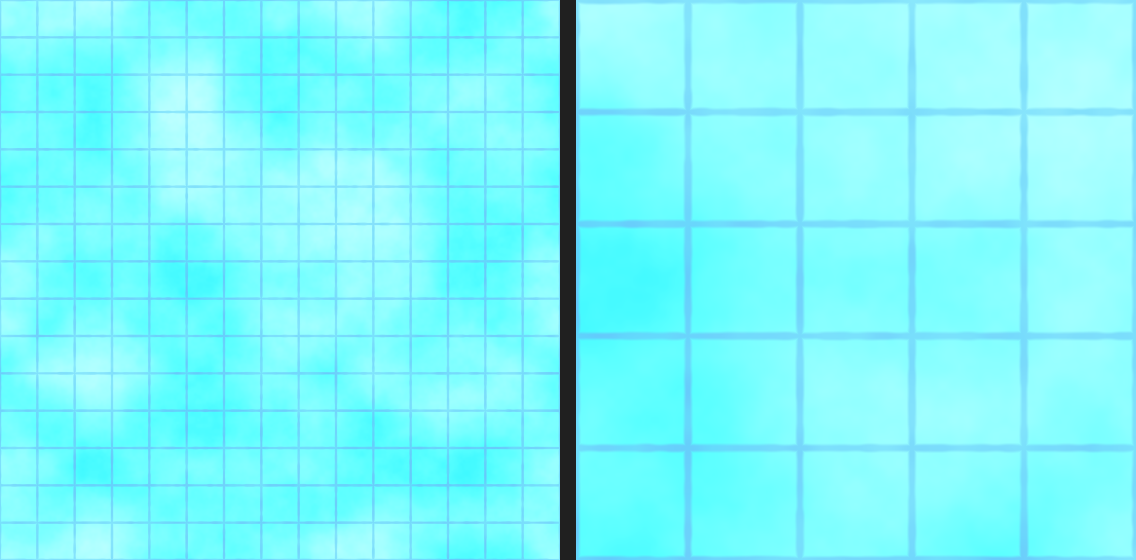
Left, the full canvas; right, a detail of the centre.
A Shadertoy shader for this texture:

```glsl
// Pale cyan tiles in a square grid with thin, soft blue joints.
// Wrapping fractal noise clouds the glaze across the tiles; finer noise
// roughens the joint edges and fades their colour.

const float TILES        = 15.0;   // repeats across and down
const float JOINT_HALF   = 0.032;  // half joint width, in tiles
const float JOINT_SOFT   = 0.018;  // edge softness, in tiles
const float JOINT_ROUGH  = 0.012;  // edge wobble, in tiles
const float JOINT_FADE   = 0.28;   // greatest loss of joint colour
const float CLOUD_CELLS  = 6.0;    // largest clouds across the canvas
const int   CLOUD_LAYERS = 6;
const float CLOUD_DEPTH  = 0.68;   // contrast of the clouds
const float GRAIN_CELLS  = 120.0;  // joint wear across the canvas
const vec3  GLAZE_COLOR  = vec3(0.49, 1.0, 1.0);
const vec3  JOINT_COLOR  = vec3(0.45, 0.83, 0.985);

// Integer hash of a lattice point, 0 to 1
float hash(ivec2 cell, int seed) {
    uint h = uint(cell.x) * 1597u + uint(cell.y) * 51749u + uint(seed) * 7919u;
    h = (h ^ (h >> 15)) * 739391u;
    h = (h ^ (h >> 13)) * 974711u;
    h ^= h >> 16;
    return float(h & 65535u) / 65535.0;
}

// Value noise that wraps after one canvas
float wrapNoise(vec2 uv, float cells, int seed) {
    vec2 p = uv * cells;
    vec2 f = fract(p);
    f = f * f * f * (f * (f * 6.0 - 15.0) + 10.0);
    int n = int(cells);
    ivec2 a = ivec2(mod(floor(p), cells));
    ivec2 b = (a + 1) % n;
    float low  = mix(hash(a, seed), hash(ivec2(b.x, a.y), seed), f.x);
    float high = mix(hash(ivec2(a.x, b.y), seed), hash(b, seed), f.x);
    return mix(low, high, f.y);
}

// Layered noise, 0 to 1
float clouds(vec2 uv) {
    float sum = 0.0, total = 0.0, weight = 1.0, cells = CLOUD_CELLS;
    for (int i = 0; i < CLOUD_LAYERS; i++) {
        sum += weight * wrapNoise(uv, cells, i + 3);
        total += weight;
        weight *= 0.52;
        cells *= 2.0;
    }
    return sum / total;
}

void mainImage(out vec4 fragColor, in vec2 fragCoord) {
    vec2 uv = fragCoord / iResolution.xy;
    float pixel = TILES / min(iResolution.x, iResolution.y);

    // Clouded glaze; the deepest patches also lose a little green
    float shade = (clouds(uv) - 0.5) * CLOUD_DEPTH;
    vec3 glaze = GLAZE_COLOR + vec3(shade, 0.0, 0.0);
    glaze.g -= 0.25 * max(-shade - 0.14, 0.0);

    // Distance to the nearest joint, in tiles
    vec2 toJoint = 0.5 - abs(fract(uv * TILES) - 0.5);
    float dist = min(toJoint.x, toJoint.y);
    dist += (wrapNoise(uv, GRAIN_CELLS, 21) - 0.5) * JOINT_ROUGH;

    // Joint with uneven strength, tinted by the clouds
    float soft = max(JOINT_SOFT, 0.6 * pixel);
    float joint = 1.0 - smoothstep(JOINT_HALF - soft, JOINT_HALF + soft, dist);
    joint *= 1.0 - JOINT_FADE * wrapNoise(uv, GRAIN_CELLS * 0.5, 22);
    vec3 jointColor = JOINT_COLOR + shade * vec3(0.3, 0.25, 0.0);

    fragColor = vec4(clamp(mix(glaze, jointColor, joint), 0.0, 1.0), 1.0);
}
```
